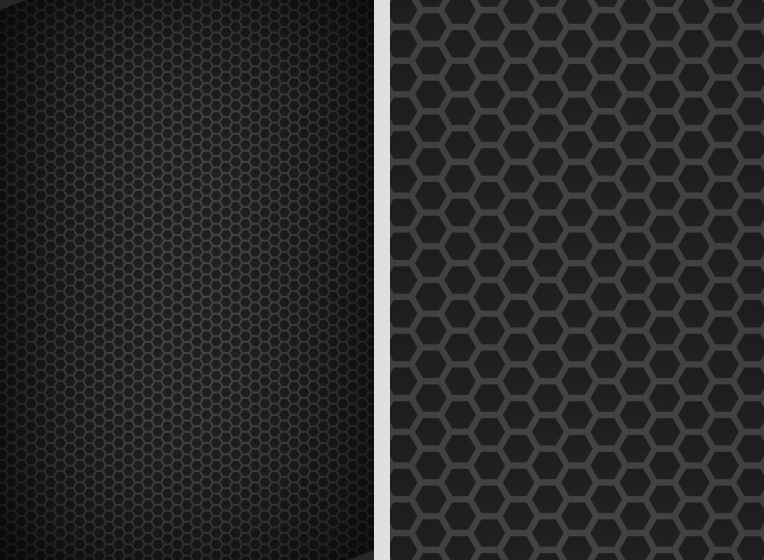
Left: the whole. Right: its middle third, enlarged.
This pattern is drawn by a Shadertoy shader. Its source:

```glsl
// Dark honeycomb mesh of flat-topped cells under a soft vignette.

// Offset from the nearest cell centre; columns are one unit apart.
vec2 hexOffset(vec2 p) {
    vec2 period = vec2(2.0, 2.0 / sqrt(3.0));
    vec2 a = mod(p + 0.5 * period, period) - 0.5 * period;
    vec2 b = mod(p, period) - 0.5 * period;
    return dot(a, a) < dot(b, b) ? a : b;
}

// Distance measure whose level sets are flat-topped hexagons.
float hexRadius(vec2 p) {
    p = abs(p);
    return max(p.y, dot(p, vec2(0.866, 0.5)));
}

void mainImage(out vec4 fragColor, in vec2 fragCoord) {
    vec2 centred = fragCoord - 0.5 * iResolution.xy;
    vec2 ndc = 2.0 * centred / iResolution.xy;
    float columns = 38.4;
    float pixel = columns / iResolution.x;

    // Cell fill and raised wall
    vec2 offset = hexOffset(centred * pixel);
    float wall = smoothstep(-0.7 * pixel, 0.7 * pixel, hexRadius(offset) - 0.468);
    float fill = 0.123 - 0.014 * offset.y;
    float shade = mix(fill, 0.262, wall);

    // Vignette, strongest along the sides
    vec2 edge = abs(ndc);
    shade *= (1.0 - 0.54 * pow(edge.x, 2.2)) * (1.0 - 0.38 * pow(edge.y, 4.0));

    // Plain bevels in the upper left and lower right corners
    vec2 inset = (0.5 * iResolution.xy - abs(centred)) / iResolution.x;
    float cut = inset.x / 0.07 + inset.y / 0.026 - 1.0;
    float bevel = 1.0 - smoothstep(-0.06, 0.06, cut);
    shade = mix(shade, 0.15, bevel * step(ndc.x * ndc.y, 0.0));

    fragColor = vec4(vec3(shade), 1.0);
}
```
